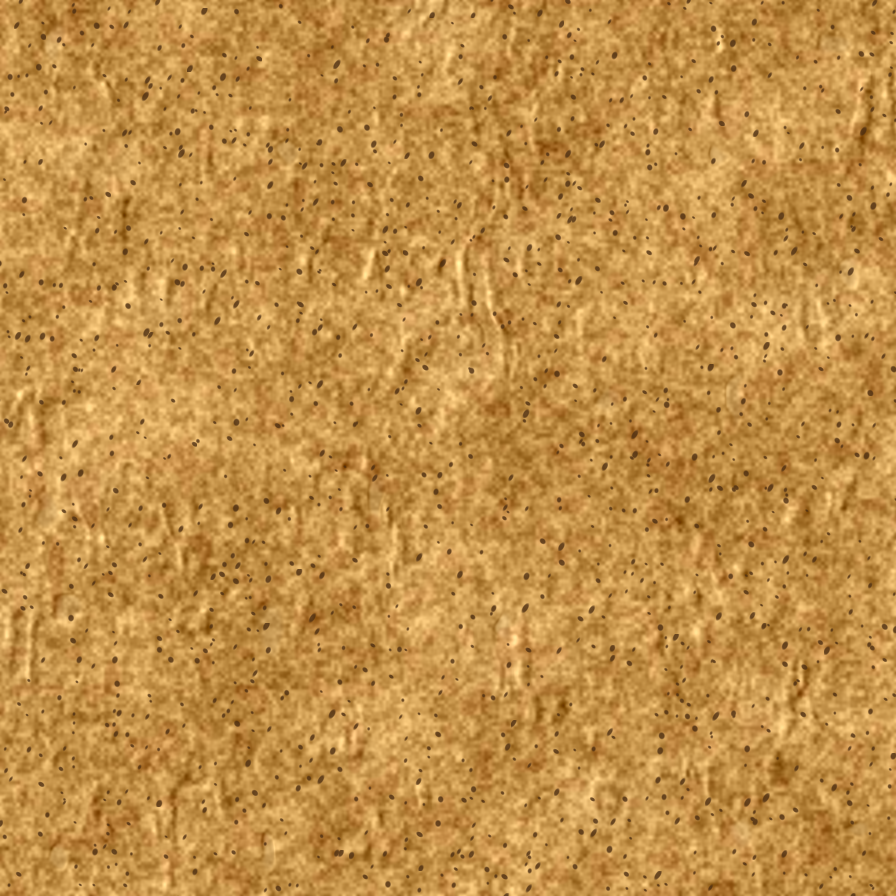
Give the GLSL for this texture, as a Shadertoy shader.

```glsl
vec2 hash2(vec2 p) {
    vec3 q = fract(p.xyx * vec3(0.1031, 0.1030, 0.0973));
    q += dot(q, q.yzx + 33.33);
    return fract((q.xx + q.yz) * q.zy);
}

float noise(vec2 p) {
    vec2 i = floor(p), f = fract(p);
    f = f * f * (3.0 - 2.0 * f);
    float low = mix(hash2(i).x, hash2(i + vec2(1, 0)).x, f.x);
    float high = mix(hash2(i + vec2(0, 1)).x, hash2(i + vec2(1, 1)).x, f.x);
    return mix(low, high, f.y);
}

float fbm(vec2 p) {
    float sum = 0.0, weight = 0.5;
    for (int i = 0; i < 4; i++) {
        sum += weight * noise(p);
        p = mat2(0.8, 0.6, -0.6, 0.8) * p * 2.03 + 17.3;
        weight *= 0.5;
    }
    return sum / 0.9375;
}

// Upright lumps whose slopes catch the light
float lumps(vec2 uv) {
    vec2 bend = vec2(noise(uv * 24.0), noise(uv * 24.0 + 40.0)) * 0.02;
    vec2 p = (uv + bend) * vec2(62.0, 32.0);
    return smoothstep(0.45, 0.9, 0.7 * noise(p) + 0.3 * noise(p * 2.1 + 9.0));
}

// Small dark holes, one at most per cell
float pits(vec2 uv, float cells, float chance) {
    vec2 p = uv * cells, id = floor(p);
    vec2 rnd = hash2(id + cells), shape = hash2(id + 71.0);
    vec2 d = (fract(p) - 0.25 - 0.5 * rnd) / cells;
    d.x += d.y * (shape.y - 0.5);
    d.y *= mix(0.6, 1.1, shape.y);
    float radius = mix(0.0013, 0.0032, shape.x * shape.x);
    float hole = 1.0 - smoothstep(radius - 0.001, radius + 0.001, length(d));
    return hole * step(hash2(id + 133.0).x, chance);
}

// Worn oval scars: x is the lit rim, y is the greyish floor
vec2 scars(vec2 uv) {
    vec2 p = uv * 8.0, id = floor(p);
    vec2 rnd = hash2(id + 5.0), size = hash2(id + 211.0);
    vec2 d = (fract(p) - 0.35 - 0.3 * rnd) / 8.0;
    d += (vec2(noise(uv * 60.0), noise(uv * 60.0 + 30.0)) - 0.5) * 0.012;
    d /= vec2(mix(0.008, 0.016, size.x), mix(0.012, 0.032, size.y * size.y));
    float r = length(d), present = step(hash2(id + 307.0).x, 0.3);
    float rim = exp(-16.0 * (r - 1.0) * (r - 1.0));
    float side = dot(d, vec2(0.7, -0.7)) / max(r, 0.01);
    return present * vec2(rim * side, 1.0 - smoothstep(0.5, 1.1, r));
}

void mainImage(out vec4 fragColor, in vec2 fragCoord) {
    vec2 uv = fragCoord / iResolution.y;

    // Broad pale patches drifting along a shallow diagonal
    vec2 slant = mat2(0.9, -0.43, 0.43, 0.9) * uv;
    float pale = smoothstep(0.4, 0.72, fbm(slant * vec2(7.0, 10.0) + 3.0));
    float worn = smoothstep(0.42, 0.68, fbm(uv * 9.0 + 50.0));

    // Crumbly grain
    float tone = 0.5;
    tone += 0.62 * (noise(uv * 150.0) - 0.5);
    tone += 0.55 * (noise(uv.yx * 245.0 + 31.0) - 0.5);
    tone += 0.35 * (noise(uv * 75.0 + 11.0) - 0.5);
    tone += 0.5 * (fbm(uv * 14.0 + 80.0) - 0.5);
    tone += 0.22 * (pale - 0.35);

    // Relief and scars
    float slope = lumps(uv) - lumps(uv + vec2(-0.005, 0.003));
    tone += slope * mix(0.25, 0.85, worn);
    vec2 scar = scars(uv);
    tone += 0.4 * scar.x + 0.08 * scar.y;

    // Ochre ramp, greyed where worn and reddened in the hollows
    vec3 color = vec3(0.635, 0.435, 0.155) + tone * vec3(0.31, 0.32, 0.30);
    float greying = 0.25 * scar.y + 0.12 * worn * pale;
    color = mix(color, vec3(0.78, 0.65, 0.44), greying);
    float rust = smoothstep(0.6, 0.85, noise(uv * 48.0 + 90.0));
    color -= rust * vec3(0.02, 0.05, 0.035);

    // Pits darken to brown
    float hole = max(pits(uv, 52.0, 0.25), pits(uv + 0.37, 83.0, 0.1));
    color = mix(color, vec3(0.30, 0.18, 0.07), 0.8 * hole);

    fragColor = vec4(clamp(color, 0.0, 1.0), 1.0);
}
```
